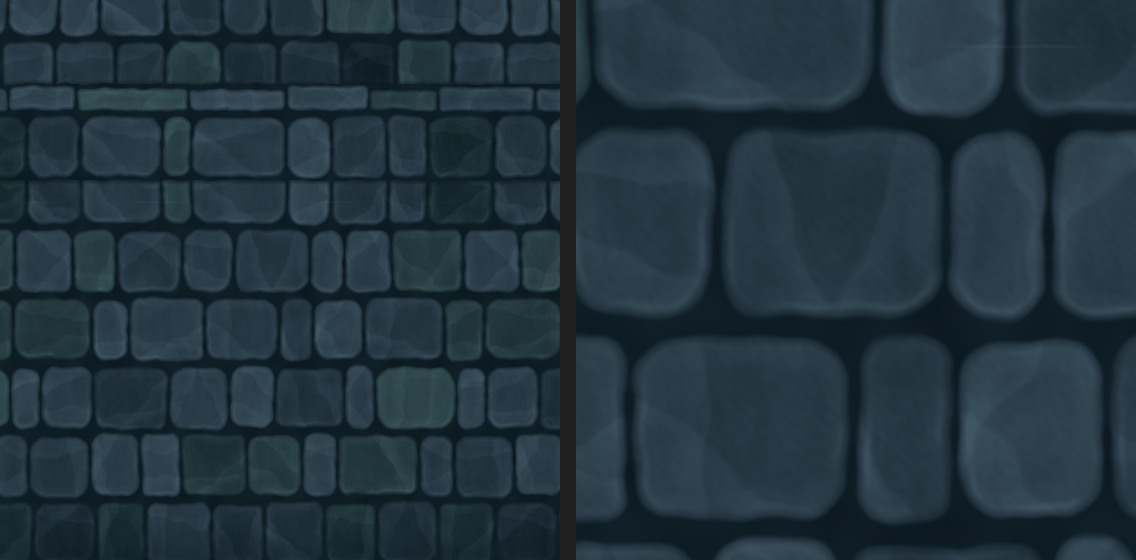
Left: the whole. Right: its middle third, enlarged.
Give the GLSL for this texture, as a WebGL 1 fragment shader.

```glsl
precision highp float;
// Dark blue slate wall: uneven courses of worn rounded stones with a thin ledge near the top.

uniform vec2 u_resolution;

#define GAP_COLOR vec3(0.03, 0.08, 0.11)
#define LIGHT_COLOR vec3(0.21, 0.29, 0.34)
#define MOSS_TINT vec3(0.96, 1.04, 0.95)
#define STONE_WIDTH 0.1
#define LEDGE_WIDTH 0.158
#define STONES_PER_REPEAT 8.0
#define WIDTH_JITTER 0.55
#define JOINT vec2(0.0025, 0.0025)
#define RIM_LIGHT 0.24
#define FACET_LIGHT 0.14
#define GRAIN 0.07

float hash(vec2 p) {
    p = fract(p * vec2(0.1031, 0.1137) + 0.071);
    p += dot(p, p.yx + 33.33);
    return fract((p.x + p.y) * p.x * 7.31);
}

float gradientDot(vec2 cell, vec2 offset) {
    float angle = 6.2832 * hash(cell);
    return dot(vec2(cos(angle), sin(angle)), offset);
}

float noise(vec2 p) {
    vec2 i = floor(p), f = p - i;
    vec2 u = f * f * f * (f * (f * 6.0 - 15.0) + 10.0);
    vec2 e = vec2(1.0, 0.0);
    return mix(mix(gradientDot(i, f), gradientDot(i + e, f - e), u.x),
               mix(gradientDot(i + e.yx, f - e.yx), gradientDot(i + 1.0, f - 1.0), u.x), u.y);
}

// Lower edge of each course, counted from the bottom.
float courseBase(float i) {
    if (i < 6.0) return 0.108 + 0.1216 * (i - 1.0);
    return i < 7.0 ? 0.678 : i < 8.0 ? 0.798 : i < 9.0 ? 0.850 : i < 10.0 ? 0.932 : 1.054;
}

float stoneRandom(float k, float seed, float channel) {
    return hash(vec2(mod(k, STONES_PER_REPEAT) + 17.0 * channel, seed * 5.0 + 3.0));
}

float jointAt(float k, float seed, float jitter) {
    return k + jitter * (stoneRandom(k, seed, 0.0) - 0.5) * 1.2;
}

float roundedBox(vec2 p, vec2 halfSize, float radius) {
    vec2 q = abs(p) - halfSize + radius;
    return length(max(q, 0.0)) + min(max(q.x, q.y), 0.0) - radius;
}

void main() {
    vec2 uv = gl_FragCoord.xy / u_resolution;
    float pixel = 1.0 / u_resolution.y;
    vec2 pos = uv + 0.004 * vec2(noise(uv * 11.0), noise(uv * vec2(24.0, 12.0) + 40.0));

    // Course: the one under the ledge's wall is split, so its lower part reuses the seed above.
    float course = 0.0;
    for (int i = 1; i < 10; i++) course += step(courseBase(float(i)), pos.y);
    float seed = course == 5.0 ? 6.0 : course;
    bool ledge = course == 7.0;
    bool flatCourse = course == 0.0 || course == 8.0;
    float low = courseBase(course), high = courseBase(course + 1.0);
    float cutTop = high - pos.y, cutBottom = pos.y - low;
    if (course == 5.0) high += 0.035;
    if (course == 8.0) low -= 0.035;

    // Stone within the course.
    float width = ledge ? LEDGE_WIDTH : STONE_WIDTH * (0.94 + 0.12 * hash(vec2(seed, 71.0)));
    float jitter = flatCourse ? 0.15 : WIDTH_JITTER;
    float s = pos.x / width + hash(vec2(seed, 29.0)) + 1.0;
    float k = floor(s);
    if (s < jointAt(k, seed, jitter)) k -= 1.0;
    else if (s >= jointAt(k + 1.0, seed, jitter)) k += 1.0;
    float left = jointAt(k, seed, jitter), right = jointAt(k + 1.0, seed, jitter);
    low += 0.006 * stoneRandom(k, seed, 1.0);
    high -= (ledge ? 0.012 : 0.007) * stoneRandom(k, seed, 2.0);
    vec2 p = vec2((s - 0.5 * (left + right)) * width, pos.y - 0.5 * (low + high));
    vec2 halfSize = 0.5 * vec2((right - left) * width, high - low) - JOINT;
    float radius = ledge ? 0.009 : 0.014 + 0.016 * stoneRandom(k, seed, 3.0);
    radius = min(radius, 0.8 * min(halfSize.x, halfSize.y));
    float d = roundedBox(p, halfSize, radius) + 0.003 * noise(uv * 45.0);
    float inner = -d;

    // Face tone: a few dark stones among mid ones.
    float tone = mix(0.52, 0.82, stoneRandom(k, seed, 4.0));
    tone -= 0.27 * step(0.87, stoneRandom(k, seed, 5.0));
    tone += ledge ? 0.08 : flatCourse ? -0.12 : 0.0;
    tone += 0.12 * noise(uv * 18.0 + k) + 0.07 * noise(uv * vec2(60.0, 35.0));
    tone += GRAIN * noise(vec2(uv.x + uv.y, uv.x - uv.y) * vec2(190.0, 90.0));

    // Chipped facets and a worn inner outline.
    for (int i = 0; i < 2; i++) {
        float angle = 6.2832 * stoneRandom(k, seed, 6.0 + float(i));
        float f = dot(p, vec2(cos(angle), sin(angle))) - 0.02 + 0.014 * noise(uv * 28.0 + float(i) * 9.0);
        tone += FACET_LIGHT * smoothstep(-0.001, 0.004, f) * (1.0 - smoothstep(0.0, 0.035, f));
    }
    float worn = inner - 0.016 + 0.012 * noise(uv * 22.0 + 7.0);
    tone += 0.07 * (1.0 - smoothstep(-0.003, 0.004, worn));

    // Broken light rim, strongest along the lower edge, and shade towards the joints.
    float rim = (inner - 0.006) / 0.003;
    float below = 1.0 - smoothstep(-0.8, 0.8, p.y / halfSize.y);
    float broken = smoothstep(-0.35, 0.35, noise(uv * 26.0 + 13.0));
    tone += RIM_LIGHT * exp(-rim * rim) * broken * (ledge ? 0.8 : 0.35 + 0.65 * below);
    tone *= mix(0.68, 1.0, smoothstep(0.0, 0.007, inner));
    tone *= mix(0.5, 1.0, smoothstep(0.0, 0.009, cutTop));
    tone *= mix(0.6, 1.0, smoothstep(0.0, 0.008, cutBottom));
    tone *= mix(0.65, 1.0, smoothstep(-0.02, 0.09, uv.y));

    // Joints, then a faint scratched seam across the split course.
    float soft = max(0.002, pixel);
    float gapTone = 0.14 + 0.12 * noise(uv * 30.0 + 5.0);
    float level = mix(gapTone, tone, smoothstep(-soft, soft, inner));
    float seam = 1.0 - smoothstep(0.0, max(0.0016, pixel), abs(uv.y - 0.639));
    level += 0.15 * seam * smoothstep(0.05, 0.25, noise(vec2(uv.x * 7.0, 3.4)));

    vec3 color = mix(GAP_COLOR, LIGHT_COLOR, clamp(level, 0.0, 1.2));
    color *= mix(vec3(1.0), MOSS_TINT, step(0.72, stoneRandom(k, seed, 8.0)));
    gl_FragColor = vec4(color, 1.0);
}
```
